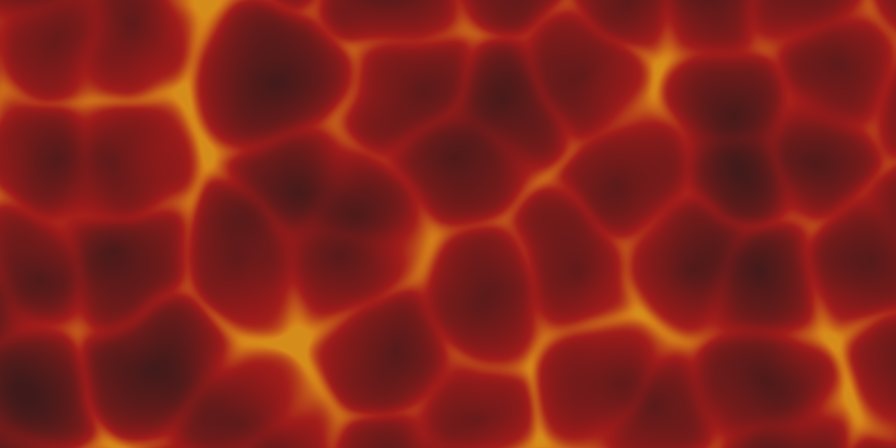
Reproduce this texture procedurally as a Shadertoy shader.

```glsl
float hash(vec2 p) {
    return fract(sin(dot(p, vec2(127.1, 311.7))) * 43758.5453);
}

float valueNoise(vec2 p) {
    vec2 cell = floor(p), f = fract(p);
    f = f * f * f * (f * (f * 6.0 - 15.0) + 10.0);
    float low = mix(hash(cell), hash(cell + vec2(1, 0)), f.x);
    float high = mix(hash(cell + vec2(0, 1)), hash(cell + vec2(1, 1)), f.x);
    return mix(low, high, f.y);
}

// x: soft distance to the nearest seed, y: overlap of neighbouring cells
vec2 softCells(vec2 p) {
    vec2 home = floor(p);
    float sum = 0.0, sumSquares = 0.0;
    for (int y = -2; y <= 2; y++) {
        for (int x = -2; x <= 2; x++) {
            vec2 cell = home + vec2(x, y);
            vec2 jitter = vec2(hash(cell), hash(cell + 57.3));
            float weight = exp(-11.0 * distance(p, cell + 0.06 + 0.88 * jitter));
            sum += weight;
            sumSquares += weight * weight;
        }
    }
    return vec2(-log(sum) / 11.0, 1.0 - sumSquares / (sum * sum));
}

void mainImage(out vec4 fragColor, in vec2 fragCoord) {
    vec2 p = fragCoord / iResolution.y * 4.2 + 3.0;

    // bend the cell walls slightly
    vec2 warp = vec2(valueNoise(p * 1.7 + 11.0), valueNoise(p * 1.7 + 37.0)) - 0.5;
    vec2 cells = softCells(p + 0.22 * warp);

    // dark plates, glowing seams, uneven warmth
    float heat = 0.32 + 0.33 * cells.x + 0.55 * cells.x * cells.y;
    heat += 0.2 * (valueNoise(p * 0.9 + 5.0) - 0.5);
    heat += 0.06 * (valueNoise(p * 2.3 + 71.0) - 0.5);

    // the hottest seams turn from red to orange
    float excess = heat - 0.64;
    float glow = 0.5 * (excess + sqrt(excess * excess + 0.0004));
    fragColor = vec4(clamp(heat, 0.25, 0.84), 0.1 + min(2.0 * glow, 0.45), 0.1, 1.0);
}
```
